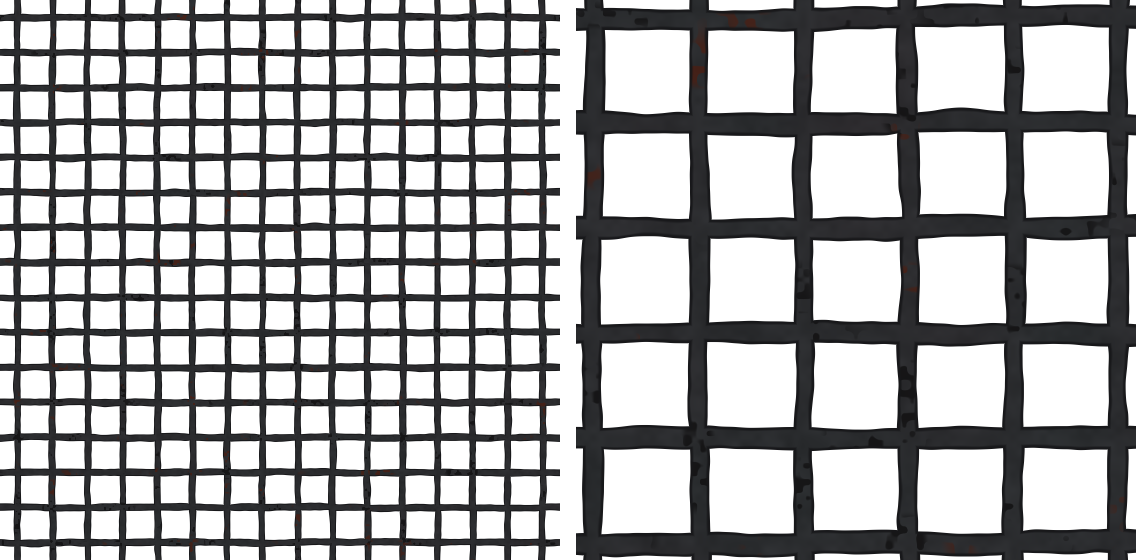
Left: the whole. Right: its middle third, enlarged.
Write a Shadertoy shader that draws this pattern.

```glsl
// A square grid of hand-forged dark iron bars on white, 16 by 16 openings.
// Each bar is a distance function whose centre and width wander with wrapping
// value noise; the metal gets dark rims, mottling, pits and sparse rust.

const float CELLS = 16.0;
const vec3 PAPER = vec3(1.0);
const vec3 IRON = vec3(0.168, 0.171, 0.181);
const vec3 RIM = vec3(0.085, 0.086, 0.095);
const vec3 PIT = vec3(0.065, 0.062, 0.065);
const vec3 RUST = vec3(0.30, 0.115, 0.065);

float hash(vec2 p, float seed) {
    return fract(sin(dot(p, vec2(127.1, 311.7)) + seed * 74.7) * 43758.5453);
}

// Value noise on a lattice that wraps after "period" steps.
float noise(vec2 p, vec2 period, float seed) {
    vec2 i = floor(p);
    vec2 f = fract(p);
    f = f * f * (3.0 - 2.0 * f);
    vec2 a = mod(i, period);
    vec2 b = mod(i + 1.0, period);
    float low = mix(hash(a, seed), hash(vec2(b.x, a.y), seed), f.x);
    float high = mix(hash(vec2(a.x, b.y), seed), hash(b, seed), f.x);
    return mix(low, high, f.y);
}

// Noise over the whole canvas, "scale" lattice steps per cell.
float grain(vec2 p, float scale, float seed) {
    return noise(p * scale, vec2(CELLS * scale), seed);
}

// Signed noise running along one bar.
float wander(float bar, float along, float scale, float seed) {
    return 2.0 * noise(vec2(bar, along * scale), vec2(CELLS, CELLS * scale), seed) - 1.0;
}

// Signed distance to the nearest bar of one direction, in cells.
float barDistance(float across, float along, float halfWidth, float seed) {
    float bar = floor(across);
    float bend = 0.022 * wander(bar, along, 1.0, seed)
               + 0.012 * wander(bar, along, 3.0, seed + 1.0);
    float swell = 0.012 * wander(bar, along, 2.0, seed + 2.0)
                + 0.005 * wander(bar, along, 7.0, seed + 3.0);
    return abs(fract(across) - 0.5 - bend) - halfWidth - swell;
}

// Small specks gathered into sparse patches.
float specks(vec2 p, float scale, float rarity, float seed) {
    float patches = smoothstep(rarity, rarity + 0.15, grain(p, 2.0, seed));
    float spots = smoothstep(0.62, 0.76, grain(p, scale, seed + 1.0));
    return patches * spots;
}

vec3 ironColour(vec2 p, float depth) {
    float mottle = 0.6 * grain(p, 5.0, 11.0) + 0.4 * grain(p, 14.0, 12.0);
    vec3 colour = IRON * (0.86 + 0.28 * mottle);
    colour += vec3(-0.006, 0.004, 0.002) * (2.0 * grain(p, 1.0, 13.0) - 1.0);

    // Worn spots
    colour = mix(colour, PIT, 0.8 * specks(p, 13.0, 0.70, 14.0));
    colour = mix(colour, RUST, 0.75 * specks(p, 11.0, 0.80, 17.0));

    // Dark rim along the openings
    float rimWidth = 0.022 + 0.014 * grain(p, 6.0, 20.0);
    float rim = 1.0 - smoothstep(rimWidth * 0.5, rimWidth * 1.4, depth);
    return mix(colour, RIM, 0.9 * rim);
}

void mainImage(out vec4 fragColor, in vec2 fragCoord) {
    vec2 p = fragCoord / iResolution.xy * CELLS;
    float pixel = CELLS / min(iResolution.x, iResolution.y);

    float upright = barDistance(p.x, p.y, 0.096, 1.0);
    float level = barDistance(p.y, p.x, 0.103, 6.0);
    float d = min(upright, level);

    float cover = clamp(0.5 - d / pixel, 0.0, 1.0);
    fragColor = vec4(mix(PAPER, ironColour(p, -d), cover), 1.0);
}
```
